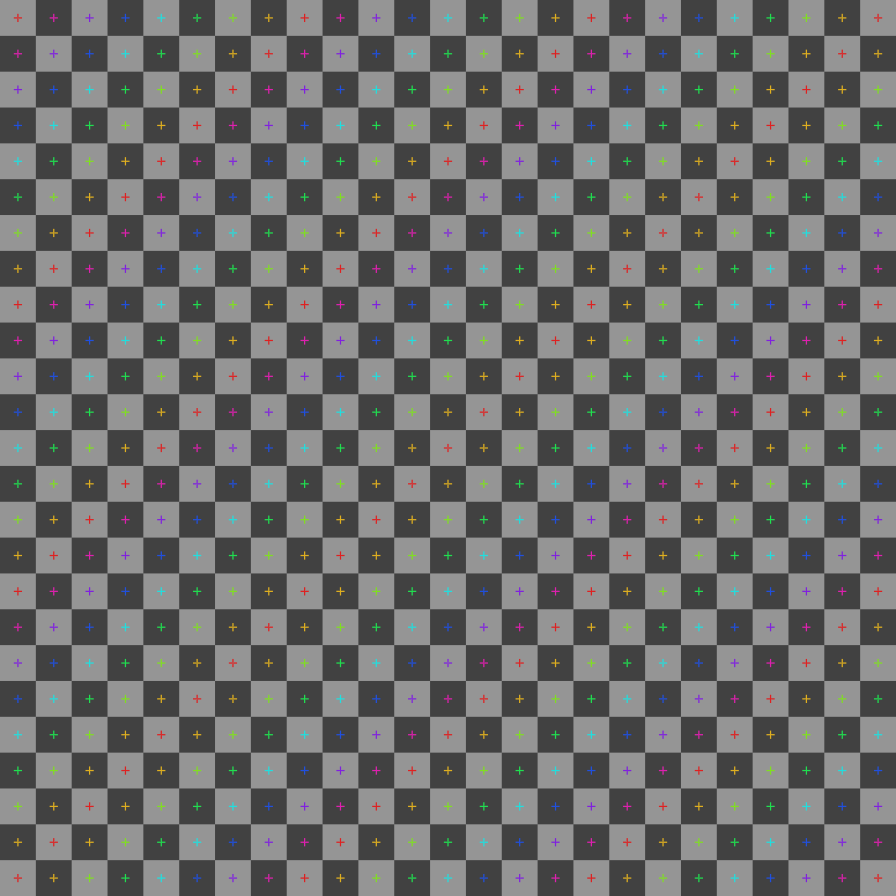
This pattern is drawn by a WebGL 1 fragment shader. Its source:

```glsl
precision highp float;

uniform vec2 u_resolution;

#define CELLS 25.0
#define LIGHT_GRAY vec3(0.585)
#define DARK_GRAY vec3(0.253)
#define CROSS_REACH 0.115
#define CROSS_HALF_WIDTH 0.0175
#define HUE_STEPS 8.0
#define SATURATION 0.75
#define LIGHTNESS 0.5

// Share of a pixel of size px, centred at d, inside [-halfSize, halfSize]
vec2 boxCoverage(vec2 d, vec2 halfSize, vec2 px) {
  vec2 overlap = min(d + 0.5 * px, halfSize) - max(d - 0.5 * px, -halfSize);
  return clamp(overlap / px, 0.0, 1.0);
}

// Checkerboard from 0 to 1, with each axis averaged over one pixel
float checker(vec2 cell, vec2 local, vec2 px) {
  vec2 parity = 1.0 - 2.0 * mod(cell, 2.0);
  vec2 edgeDistance = 0.5 - abs(local);
  vec2 wave = parity * clamp(2.0 * edgeDistance / px, 0.0, 1.0);
  return 0.5 + 0.5 * wave.x * wave.y;
}

// Union of a horizontal and a vertical bar
float crossMark(vec2 local, vec2 px) {
  vec2 reach = boxCoverage(local, vec2(CROSS_REACH), px);
  vec2 width = boxCoverage(local, vec2(CROSS_HALF_WIDTH), px);
  return max(reach.x * width.y, reach.y * width.x);
}

vec3 hueColor(float hue) {
  vec3 ramp = abs(fract(hue + vec3(0.0, 2.0, 1.0) / 3.0) * 6.0 - 3.0) - 1.0;
  float chroma = SATURATION * (1.0 - abs(2.0 * LIGHTNESS - 1.0));
  return LIGHTNESS + chroma * (clamp(ramp, 0.0, 1.0) - 0.5);
}

void main() {
  vec2 px = CELLS / u_resolution;
  vec2 p = gl_FragCoord.xy * px;
  vec2 cell = floor(p);
  vec2 local = fract(p) - 0.5;

  vec3 color = mix(DARK_GRAY, LIGHT_GRAY, checker(cell, local, px));

  // Hue advances with distance from the rising diagonal
  float diagonalStep = abs(cell.x - cell.y);
  vec3 markColor = hueColor(diagonalStep / HUE_STEPS);
  color = mix(color, markColor, crossMark(local, px));

  gl_FragColor = vec4(color, 1.0);
}
```
